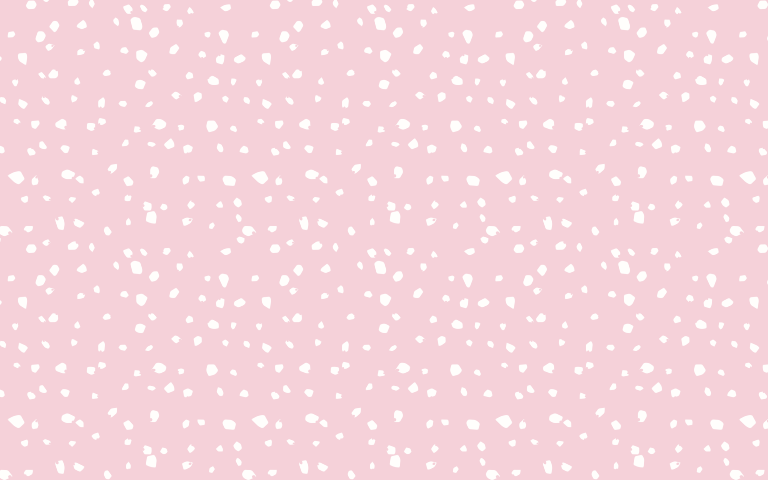
Reproduce this pattern procedurally as a Shadertoy shader.

```glsl
// Scattered off-white paint dabs on a pale pink ground, repeating as a square tile.

const float TAU = 6.2831853;
const float TILE_CELLS = 10.0;    // dabs along one side of the repeat

// Four random values for a cell, varied by seed
vec4 hash4(vec2 cell, float seed) {
    vec4 p = fract(vec4(cell.xyx, cell.y + seed) * vec4(0.1031, 0.1030, 0.0973, 0.1099) + seed * 0.137);
    p += dot(p, p.wzxy + 33.33);
    return fract((p.xxyz + p.yzzw) * p.zywx);
}

float smoothMax(float a, float b, float k) {
    float h = max(k - abs(a - b), 0.0) / k;
    return max(a, b) + h * h * k * 0.25;
}

// Signed distance to a lumpy dab of about unit radius
float dabDistance(vec2 p, vec2 cell) {
    vec4 shape = hash4(cell, 5.0);
    float turn = shape.x * TAU;
    p = mat2(cos(turn), sin(turn), -sin(turn), cos(turn)) * p;
    float stretch = mix(1.0, 1.22, shape.y);
    p *= vec2(stretch, 1.0 / stretch);

    // Uneven facets with softened corners
    float d = -1.0;
    for (int i = 0; i < 6; i++) {
        vec4 facet = hash4(cell, 11.0 + float(i));
        float angle = (float(i) + 0.7 * (facet.x - 0.5)) * TAU / 6.0;
        float plane = dot(p, vec2(cos(angle), sin(angle))) - mix(0.75, 1.2, facet.y);
        d = smoothMax(d, plane, 0.3);
    }

    // Some dabs have a small bite in the rim
    if (shape.z > 0.6) {
        float bite = 0.32 - length(p - vec2(0.2 * (shape.w - 0.5), 1.02));
        d = smoothMax(d, bite, 0.12);
    }
    return d;
}

void mainImage(out vec4 fragColor, in vec2 fragCoord) {
    float cellsPerHeight = TILE_CELLS / 0.508;
    vec2 p = fragCoord / iResolution.y * cellsPerHeight;
    float pixel = cellsPerHeight / iResolution.y;

    // Nearest dab among jittered cells in staggered rows
    float nearest = 1.0;
    for (int j = -1; j <= 1; j++) {
        float row = floor(p.y) + float(j);
        float stagger = 0.5 * mod(row, 2.0);
        for (int i = -1; i <= 1; i++) {
            vec2 cell = vec2(floor(p.x - stagger) + float(i), row);
            vec2 id = mod(cell, TILE_CELLS);
            vec4 rnd = hash4(id, 1.0);
            vec2 center = cell + vec2(stagger, 0.0) + 0.5 + 0.66 * (rnd.xy - 0.5);
            float radius = mix(0.125, 0.235, rnd.z * rnd.z);
            nearest = min(nearest, radius * dabDistance((p - center) / radius, id));
        }
    }

    vec3 pink = vec3(0.96, 0.82, 0.85);
    vec3 offWhite = vec3(1.0, 0.995, 0.99);
    float cover = 1.0 - smoothstep(-0.6 * pixel, 0.6 * pixel, nearest);
    fragColor = vec4(mix(pink, offWhite, cover), 1.0);
}
```
